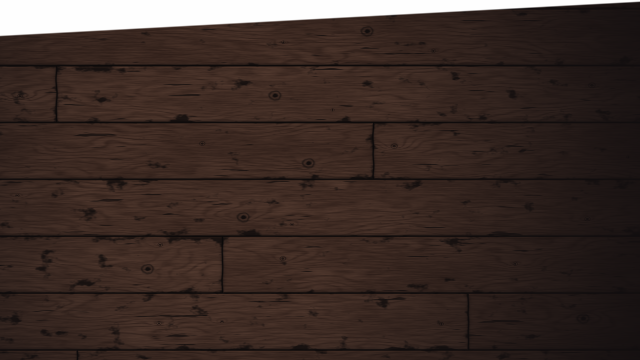
Give the GLSL for this texture, as a Shadertoy shader.

```glsl
#define PLANK_HEIGHT 0.158
#define FIRST_SEAM 0.028
#define SEAM_HALF_WIDTH 0.0016
#define GRAIN_LINES 8.0
#define GRAIN_WARP 4.5
#define STAIN_AMOUNT 0.75
#define WEDGE_LEFT 0.900
#define WEDGE_SLOPE 0.0535
#define WOOD_LIGHT vec3(0.325, 0.228, 0.185)
#define WOOD_DARK vec3(0.165, 0.105, 0.085)
#define GAP_COLOR vec3(0.040, 0.032, 0.034)
#define SHADOW_COLOR vec3(0.070, 0.055, 0.060)

// Per row from the bottom: end joint x, main knot x, knot height in the plank
const vec3 ROWS[7] = vec3[7](
    vec3(0.215, 9.00, 0.50), vec3(1.301, 1.62, 0.55),
    vec3(0.618, 0.41, 0.42), vec3(9.000, 0.676, 0.33),
    vec3(1.037, 0.857, 0.28), vec3(0.157, 0.764, 0.47),
    vec3(9.000, 1.02, 0.60));

float hash(vec2 p) {
    vec3 q = fract(vec3(p.xyx) * 0.1031);
    q += dot(q, q.yzx + 33.33);
    return fract((q.x + q.y) * q.z);
}

float cornerSlope(vec2 cell, vec2 offset) {
    float angle = 6.2832 * hash(cell);
    return dot(vec2(cos(angle), sin(angle)), offset);
}

float gradientNoise(vec2 p) {
    vec2 i = floor(p), f = fract(p);
    vec2 u = f * f * f * (f * (f * 6.0 - 15.0) + 10.0);
    vec2 e = vec2(1.0, 0.0);
    return mix(mix(cornerSlope(i, f), cornerSlope(i + e, f - e), u.x),
               mix(cornerSlope(i + e.yx, f - e.yx), cornerSlope(i + 1.0, f - 1.0), u.x), u.y);
}

float fbm(vec2 p) {
    float sum = 0.0, gain = 1.0;
    for (int i = 0; i < 4; i++) {
        sum += gain * gradientNoise(p);
        p = p * 2.03 + 17.3;
        gain *= 0.55;
    }
    return sum;
}

// Elliptic knot: bends the grain phase and returns its dark core and ring
float knot(vec2 offset, float radius, inout float phase) {
    offset += 0.25 * radius * vec2(gradientNoise(offset * 90.0), gradientNoise(offset.yx * 80.0));
    float core = length(offset * vec2(0.85, 1.1)) / radius;
    phase += 3.2 * exp(-length(offset * vec2(0.32, 1.0)) / (radius * 2.2));
    return (1.0 - smoothstep(0.35, 0.85, core))
         + 0.55 * exp(-pow((core - 1.15) * 4.0, 2.0));
}

vec3 plankColor(vec2 p, float px) {
    float level = (p.y - FIRST_SEAM) / PLANK_HEIGHT;
    float row = floor(level), v = level - row;
    vec3 layout_ = ROWS[clamp(int(row) + 1, 0, 6)];
    float jointX = layout_.x + 0.003 * gradientNoise(vec2(p.y * 25.0, row));
    float id = row * 2.0 + step(jointX, p.x) + 20.0;
    float wear = hash(vec2(id, 4.7));
    vec2 q = vec2(p.x, v * PLANK_HEIGHT);
    vec2 shift = vec2(id * 7.31, id * 3.17);

    // Cathedral grain, bent around one large and several small knots
    float phase = GRAIN_LINES * v + GRAIN_WARP * fbm(q * vec2(1.5, 7.0) + shift);
    float knots = knot(q - vec2(layout_.y, layout_.z * PLANK_HEIGHT), 0.0115, phase);
    for (int i = 0; i < 3; i++) {
        vec2 seed = vec2(row + 9.0, float(i) * 5.3);
        vec2 spot = vec2(0.6 * (float(i) + hash(seed)),
                         PLANK_HEIGHT * (0.15 + 0.7 * hash(seed + 2.6)));
        knots += 0.75 * knot(q - spot, 0.003 + 0.004 * hash(seed + 8.1), phase);
    }
    float rings = pow(0.5 + 0.5 * sin(6.2832 * phase), 2.5);
    float fibre = fbm(q * vec2(14.0, 240.0) + shift);
    float cloud = fbm(q * vec2(3.0, 11.0) + shift + 40.0);
    float tone = 0.62 + 0.22 * (wear - 0.5) - 0.32 * rings * (0.6 + cloud)
               + 0.28 * fibre + 0.30 * cloud;
    vec3 color = mix(WOOD_DARK, WOOD_LIGHT, clamp(tone, -0.2, 1.15));

    // Grime gathers at plank edges, cracks follow the fibres
    float edge = min(v, 1.0 - v) * PLANK_HEIGHT;
    float joint = abs(p.x - jointX);
    float grime = fbm(q * vec2(13.0, 24.0) + shift + 9.0)
                + 0.35 * exp(-edge * 90.0) + 0.35 * exp(-joint * 70.0) + 0.2 * (wear - 0.5);
    float crack = fbm(q * vec2(5.0, 75.0) + shift + 70.0) + 0.25 * cloud;
    float stain = smoothstep(0.35, 0.80, grime) + 0.8 * smoothstep(0.48, 0.70, crack);
    color = mix(color, GAP_COLOR, STAIN_AMOUNT * clamp(stain, 0.0, 1.0));
    color = mix(color, GAP_COLOR, 0.85 * clamp(knots, 0.0, 1.0));

    // Pale worn lip beside each dark gap
    color += vec3(0.07, 0.042, 0.025) * exp(-pow(((1.0 - v) * PLANK_HEIGHT - 0.0045) / 0.0015, 2.0));
    float gap = min(edge, joint);
    color = mix(color, GAP_COLOR, 0.55 * exp(-gap * 260.0));
    return mix(GAP_COLOR, color, smoothstep(SEAM_HALF_WIDTH - px, SEAM_HALF_WIDTH + px, gap));
}

void mainImage(out vec4 fragColor, in vec2 fragCoord) {
    float px = 1.0 / iResolution.y;
    vec2 p = fragCoord * px;
    vec3 color = plankColor(p, px);

    // Light falls off from the left of centre
    float falloff = length((p - vec2(0.65, 0.56)) * vec2(0.95, 0.9));
    color = mix(color, SHADOW_COLOR, 0.95 * smoothstep(0.25, 1.3, falloff));

    // Bright wedge above the slanted top edge
    float wedge = p.y - WEDGE_LEFT - WEDGE_SLOPE * p.x;
    color = mix(color, vec3(0.995), smoothstep(-px, px, wedge));
    fragColor = vec4(color, 1.0);
}
```
